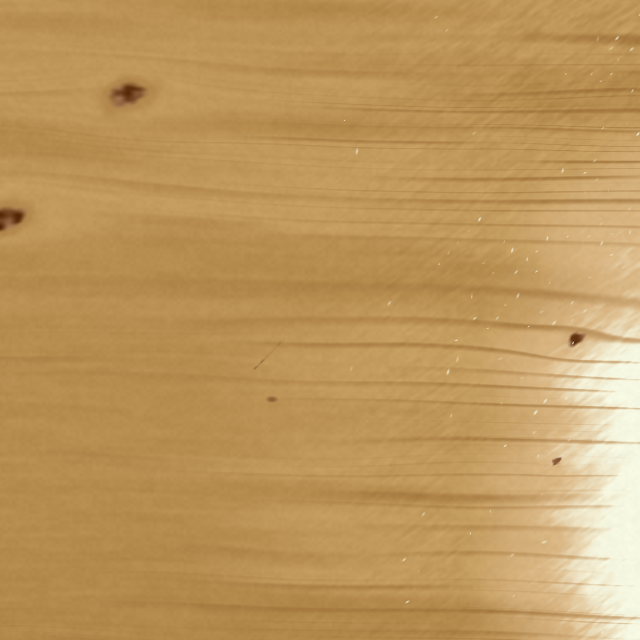
A WebGL 2 fragment shader for this texture:

```glsl
#version 300 es
precision highp float;
// Varnished pine board with long horizontal grain, small knots and a window glare at the right.

#define WOOD_DARK vec3(0.702, 0.537, 0.295)
#define WOOD_LIGHT vec3(0.775, 0.620, 0.380)
#define RING_COLOR vec3(0.610, 0.430, 0.215)
#define KNOT_COLOR vec3(0.420, 0.235, 0.110)
#define SHEEN_COLOR vec3(0.875, 0.740, 0.550)
#define GLARE_COLOR vec3(0.965, 0.970, 0.885)
#define RING_COUNT 24.0
#define RING_STRENGTH 0.55
#define KNOT_COUNT 4
#define GLARE_CENTER vec2(1.04, 0.24)
#define GLARE_SIZE vec2(0.115, 0.235)
#define GLINT_CELLS 42.0

uniform vec2 u_resolution;
out vec4 fragColor;

float hash(vec2 p) {
    return fract(sin(dot(p, vec2(127.1, 311.7))) * 43758.5453);
}

float noise(vec2 p) {
    vec2 i = floor(p), f = fract(p);
    f = f * f * (3.0 - 2.0 * f);
    return mix(mix(hash(i), hash(i + vec2(1, 0)), f.x),
               mix(hash(i + vec2(0, 1)), hash(i + vec2(1, 1)), f.x), f.y);
}

vec2 rotate(vec2 p, float angle) {
    float c = cos(angle), s = sin(angle);
    return vec2(c * p.x + s * p.y, c * p.y - s * p.x);
}

float segmentDistance(vec2 p, vec2 a, vec2 b) {
    vec2 d = b - a;
    return length(p - a - d * clamp(dot(p - a, d) / dot(d, d), 0.0, 1.0));
}

// Knots step leftwards and down the board, shrinking after the first two.
vec2 knotCenter(float i) {
    return vec2(fract(0.2 + 0.81 * i + 0.04 * i * (i - 1.0)), 0.85 - 0.19 * i);
}

float knotRadius(float i) {
    return 0.030 * exp2(-max(i - 1.0, 0.0) * 0.9);
}

// Growth rings: sparse soft bands at the left that sharpen into thin lines at the right.
float growthRings(float height, float x, float count) {
    float phase = height * count + 0.042 * count * sin(height * 15.0 + 0.6);
    float ring = fract(phase), id = floor(phase);
    float peak = 0.62 + 0.2 * hash(vec2(id, count));
    float crisp = smoothstep(0.1, 0.8, x + 0.4 * (hash(vec2(id, 3.0)) - 0.5));
    float rise = mix(0.5, 0.2, crisp), fall = mix(0.18, 0.12, crisp);
    float line = smoothstep(peak - rise, peak, ring) * (1.0 - smoothstep(peak, peak + fall, ring));
    float presence = noise(vec2(x * 2.8 + id * 7.3, id + count)) + 0.22 * (x - 0.5);
    return line * smoothstep(0.35, 0.85, presence) * mix(0.55, 1.0, crisp);
}

// Short bright flecks, one per chosen cell of a slanted grid, gathered in drifts.
float glints(vec2 p) {
    vec2 q = rotate(p, 0.85) * GLINT_CELLS;
    vec2 cell = floor(q);
    vec2 offset = fract(q) - 0.5 - 0.3 * (vec2(hash(cell + 3.1), hash(cell + 8.7)) - 0.5);
    float size = mix(0.4, 1.0, hash(cell + 5.3));
    offset = rotate(offset, 1.2 * (hash(cell + 2.9) - 0.5));
    float fleck = 1.0 - smoothstep(0.1, 1.0, length(offset / (vec2(0.30, 0.13) * size)));
    float drift = smoothstep(0.3, 0.7, noise(cell * 0.16));
    float density = 0.6 * smoothstep(0.4, 1.0, p.x) * mix(0.3, 1.0, p.y) * drift;
    return fleck * step(1.0 - density, hash(cell)) * mix(0.2, 0.9, hash(cell + 6.1));
}

void main() {
    vec2 p = gl_FragCoord.xy / u_resolution;

    // Grain height, bent by slow waves and pushed aside by knots
    float height = p.y + 0.055 * (noise(vec2(p.x * 1.7, p.y * 4.0)) - 0.5)
                 + 0.014 * (noise(vec2(p.x * 4.0, p.y * 14.0) + 9.0) - 0.5);
    float core = 0.0, rim = 0.0, halo = 0.0;
    for (int k = 0; k < KNOT_COUNT; k++) {
        float i = float(k), radius = knotRadius(i);
        vec2 d = p - knotCenter(i), spread = d / vec2(4.0, 1.7);
        height -= d.y * 0.65 * exp(-dot(spread, spread) / (radius * radius));
        vec2 e = rotate(d, 0.25 + 0.1 * i) / (radius * vec2(1.0, 0.6));
        float q = length(e) + 0.5 * (noise(e * 1.6 + i * 5.0) - 0.5);
        core = max(core, 1.0 - smoothstep(0.55, 1.2, q));
        rim = max(rim, exp(-4.0 * (q - 1.2) * (q - 1.2)));
        halo = max(halo, exp(-0.22 * q * q));
    }

    // Broad streaks, fine fibres and two scales of ring lines
    float streak = 0.6 * noise(vec2(p.x * 1.2, height * 9.0) + 4.0)
                 + 0.4 * noise(vec2(p.x * 2.0, height * 26.0) + 31.0);
    float fibre = noise(vec2(p.x * 8.0, height * 120.0));
    float tone = 0.10 + 0.72 * smoothstep(0.36, 0.66, streak) + 0.30 * (fibre - 0.5)
               + 0.22 * (sin(p.y * 3.3) - 0.6);
    vec3 color = mix(WOOD_DARK, WOOD_LIGHT, clamp(tone, -0.2, 1.2));
    float patches = smoothstep(0.4, 0.7, noise(vec2(p.x * 1.3, p.y * 6.0) + 17.0));
    float rings = growthRings(height, p.x, RING_COUNT);
    rings = max(rings, 0.6 * patches * growthRings(height, p.x, RING_COUNT * 2.6));
    color = mix(color, RING_COLOR, RING_STRENGTH * rings);

    // Knots with a pale halo and mottled core
    color = mix(color, WOOD_LIGHT, 0.5 * halo);
    color = mix(color, RING_COLOR, 0.4 * rim);
    vec3 knotTint = KNOT_COLOR + 0.34 * (noise(p * vec2(70.0, 110.0)) - 0.4);

    // Window glare, its edge broken by slanted brush marks
    vec2 brush = rotate(p, 0.6);
    float marks = 0.5 * noise(brush * vec2(26.0, 150.0)) + 0.5 * noise(brush * vec2(70.0, 230.0)) - 0.5;
    float reach = length((p - GLARE_CENTER) / GLARE_SIZE)
                + 0.50 * marks + 0.5 * (noise(p * vec2(9.0, 20.0)) - 0.5) + 0.45 * rings;
    color += 0.095 * marks * smoothstep(0.3, 1.0, p.x);
    color = mix(color, SHEEN_COLOR, 0.9 * (1.0 - smoothstep(1.3, 3.0, reach)));
    color = mix(color, GLARE_COLOR, 1.0 - smoothstep(0.75, 1.75, reach));
    float glareEdge = smoothstep(0.9, 1.4, reach) * smoothstep(0.7, 0.9, p.x);
    color = mix(color, RING_COLOR, 0.3 * rings * glareEdge);
    color = mix(color, knotTint, core * 0.9);

    // A broken scratch and a pit, then glints and faint mottling
    float scratch = segmentDistance(p, vec2(0.398, 0.424), vec2(0.444, 0.470));
    float worn = 0.25 + 0.75 * smoothstep(0.25, 0.7, noise(p * 90.0));
    float pit = length((p - vec2(0.425, 0.376)) / vec2(0.011, 0.006));
    color = mix(color, RING_COLOR * 0.85, 0.6 * worn * (1.0 - smoothstep(0.0002, 0.0028, scratch)));
    color = mix(color, KNOT_COLOR, 0.55 * (1.0 - smoothstep(0.2, 1.1, pit)));
    color = mix(color, GLARE_COLOR, 0.85 * glints(p));
    color += 0.020 * (noise(p * 190.0) - 0.5) + 0.016 * (noise(p * vec2(60.0, 90.0)) - 0.5);
    fragColor = vec4(clamp(color, 0.0, 1.0), 1.0);
}
```
